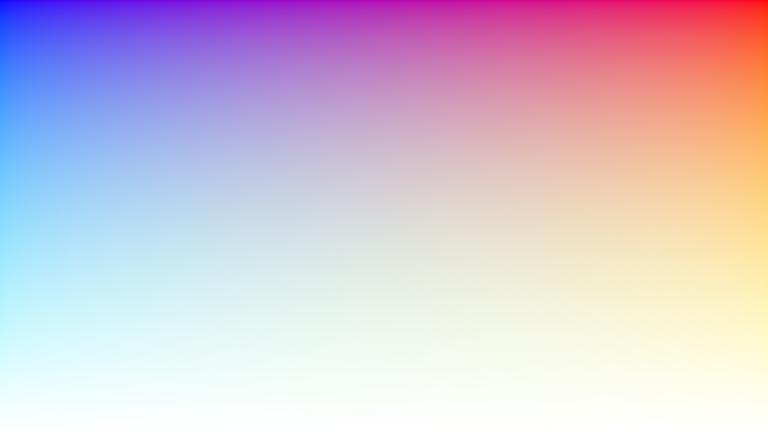
A Shadertoy shader for this background:

```glsl
// A smooth spectrum wash: blue to magenta to red along the top edge,
// fading down through cyan, grey and yellow tints to plain white.
// Each channel is a gamma-shaped ramp, blended with white by height.

const vec3  BASE_COLOR = vec3(1.0); // colour along the bottom edge
const float RAMP_GAMMA = 0.5;       // exponent of the channel ramps
const float FADE_POWER = 1.0;       // how the spectrum fades in with height

// Red grows rightward, green downward, blue leftward.
vec3 spectrum(vec2 uv) {
    vec3 ramps = vec3(uv.x, 1.0 - uv.y, 1.0 - uv.x);
    return pow(clamp(ramps, 0.0, 1.0), vec3(RAMP_GAMMA));
}

void mainImage(out vec4 fragColor, in vec2 fragCoord) {
    vec2 uv = fragCoord / iResolution.xy;

    // White at the bottom, full spectrum at the top
    float fade = pow(uv.y, FADE_POWER);
    vec3 color = mix(BASE_COLOR, spectrum(uv), fade);

    fragColor = vec4(color, 1.0);
}
```
